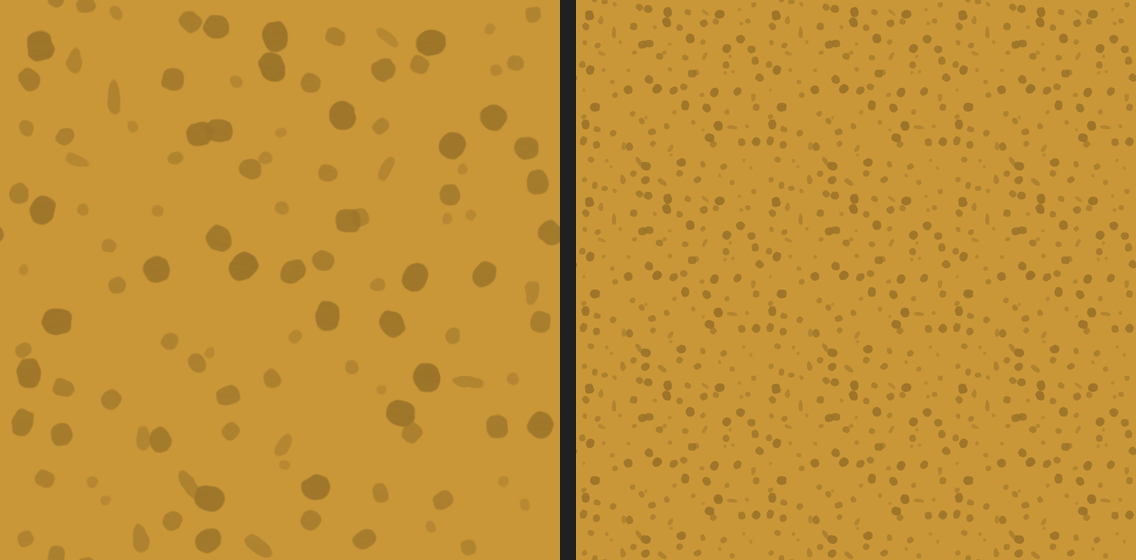
Left: one tile. Right: repeated 3 by 3.
Give the GLSL for this pattern, as a Shadertoy shader.

```glsl
// Scattered soft brown spots on an ochre ground, as a seamless tile.
// A jittered wrapping grid places one rounded grain per cell; its size sets
// its darkness, and a few grains are stretched and tapered.
#define CELLS 11          // grains along each side
#define JITTER 0.86       // freedom of a grain inside its cell
#define FILL 0.96         // share of cells holding a grain
#define R_MIN 0.0085      // smallest radius
#define R_MAX 0.0255      // largest radius
#define LONG_SHARE 0.13   // share of stretched grains
#define EDGE 0.0021       // half width of the soft edge
#define WARP 0.0032       // raggedness of the outlines
#define GROUND vec3(0.792, 0.592, 0.218)
#define SPOT vec3(0.612, 0.455, 0.160)

// Three random values from an integer cell and a seed
vec3 hash3(ivec2 cell, int seed) {
    uvec3 v = uvec3(cell.x, cell.y, seed) * 1664525u + 1013904223u;
    v.x += v.y * v.z; v.y += v.z * v.x; v.z += v.x * v.y;
    v ^= v >> 16u;
    v.x += v.y * v.z; v.y += v.z * v.x; v.z += v.x * v.y;
    return vec3(v >> 8u) / 16777216.0;
}

ivec2 wrapCell(ivec2 cell, ivec2 period) {
    return (cell + period) % period;
}

// Smooth value noise, repeating after a whole period
vec3 wrapNoise(vec2 uv, ivec2 period, int seed) {
    vec2 p = uv * vec2(period);
    ivec2 i = ivec2(floor(p));
    vec2 f = fract(p);
    f = f * f * (3.0 - 2.0 * f);
    vec3 a = hash3(wrapCell(i, period), seed);
    vec3 b = hash3(wrapCell(i + ivec2(1, 0), period), seed);
    vec3 c = hash3(wrapCell(i + ivec2(0, 1), period), seed);
    vec3 d = hash3(wrapCell(i + ivec2(1, 1), period), seed);
    return mix(mix(a, b, f.x), mix(c, d, f.x), f.y);
}

vec2 rotate(vec2 p, float angle) {
    float c = cos(angle), s = sin(angle);
    return vec2(c * p.x - s * p.y, s * p.x + c * p.y);
}

// Opacity of the grain of one cell, at an offset from its centre
float grain(vec2 offset, ivec2 cell, float edge) {
    vec3 kind = hash3(cell, 2);
    vec3 form = hash3(cell, 3);
    if (kind.x > FILL) return 0.0;

    float size = kind.y;
    float tone = mix(0.38, 0.98, size);
    float angle = 6.2832 * form.x;
    float stretch = 1.0 + 0.13 * form.y;
    float taper = 0.12 * (form.z - 0.5);
    if (kind.z < LONG_SHARE) {
        // Stretched grains lean around the vertical and are paler
        float lean = 2.0 * form.x - 1.0;
        angle = 1.5 * lean * lean * lean + 0.3 * lean;
        size = mix(0.3, 0.75, size);
        stretch = mix(1.3, 1.75, form.y);
        taper = 0.55 * (form.z - 0.5);
        tone = mix(0.42, 0.68, kind.y);
    }

    float radius = mix(R_MIN, R_MAX, size);
    vec2 q = rotate(offset, angle);
    q *= vec2(stretch, 1.0 / stretch);
    q.x /= clamp(1.0 + taper * q.y / radius, 0.5, 1.5);

    // Between a circle and a rounded square
    float power = mix(2.0, 2.7, form.z);
    vec2 a = abs(q) + 1e-5;
    float dist = pow(pow(a.x, power) + pow(a.y, power), 1.0 / power) - radius;
    return tone * (1.0 - smoothstep(-edge, edge, dist));
}

void mainImage(out vec4 fragColor, in vec2 fragCoord) {
    vec2 uv = fragCoord / iResolution.xy;
    float edge = max(EDGE, 0.8 / min(iResolution.x, iResolution.y));

    // Ragged outlines and faint brush grain
    vec2 warped = uv + WARP * (wrapNoise(uv, ivec2(80), 5).xy - 0.5);
    float streak = wrapNoise(uv, ivec2(60, 200), 6).x - 0.5;

    // Blend the grains of the neighbouring cells
    vec2 p = warped * float(CELLS);
    ivec2 home = ivec2(floor(p));
    float clear = 1.0;
    for (int y = -1; y <= 1; y++) {
        for (int x = -1; x <= 1; x++) {
            ivec2 cell = home + ivec2(x, y);
            ivec2 id = wrapCell(cell + CELLS, ivec2(CELLS));
            vec2 centre = vec2(cell) + 0.5 + JITTER * (hash3(id, 1).xy - 0.5);
            clear *= 1.0 - grain((p - centre) / float(CELLS), id, edge);
        }
    }
    float cover = (1.0 - clear) * (1.0 + 0.07 * streak);
    fragColor = vec4(mix(GROUND, SPOT, cover), 1.0);
}
```
